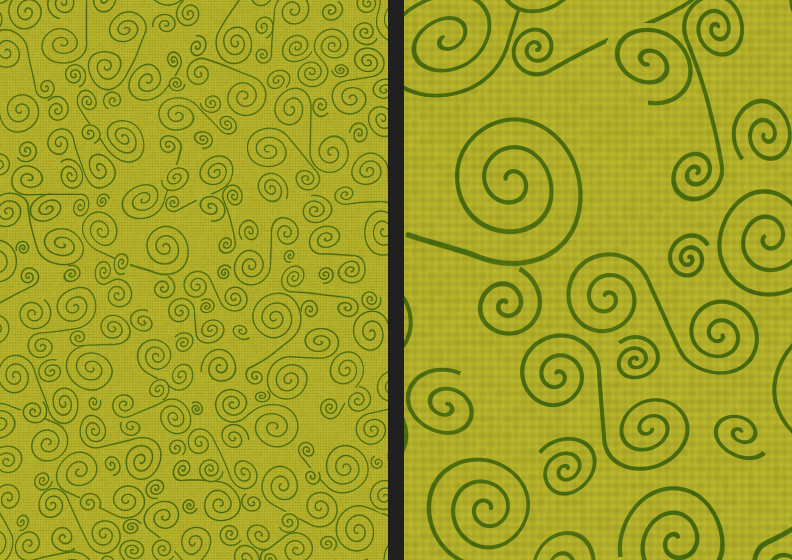
Left, the full canvas; right, a detail of the centre.
Reproduce this pattern procedurally as a Shadertoy shader.

```glsl
// Thin green spirals, packed closely and linked by tangent curves, on woven olive cloth.
#define ROWS 12.2        // spiral cells per canvas height
#define JITTER 0.44      // scatter of spiral centres, in cells
#define MAX_RADIUS 0.78  // largest spiral, in cells
#define MIN_FILLER 0.15  // smallest spiral placed in a gap, in cells
#define LINE 0.00122     // half line width, in canvas heights
#define WOBBLE 0.21      // hand-drawn distortion, in cells
#define THREADS 200.0    // cloth threads per canvas height
#define C_LINKS 0.25     // share of links that do not cross over
#define CLOTH vec3(0.688, 0.677, 0.162)
#define INK vec3(0.26, 0.4, 0.048)

const float TAU = 6.2831853;

struct Disc { vec2 centre; float weight, radius, next; };
Disc discs[81];  // 9 by 9 cells around the current one

vec3 hash(vec2 p) {
    vec3 q = fract((p + 17.5).xyx * vec3(0.1031, 0.1030, 0.0973));
    q += dot(q, q.yxz + 33.33);
    return fract((q.xxy + q.yzz) * q.zyx);
}

vec3 noise(vec2 p) {
    vec2 i = floor(p), f = fract(p);
    f = f * f * f * (f * (f * 6.0 - 15.0) + 10.0);
    return mix(mix(hash(i), hash(i + vec2(1, 0)), f.x),
               mix(hash(i + vec2(0, 1)), hash(i + vec2(1, 1)), f.x), f.y);
}

// Scatter discs, then grow each by its weighted share of the free gaps
void packDiscs(vec2 home) {
    for (int i = 0; i < 81; i++) {
        vec2 cell = home + vec2(i % 9 - 4, i / 9 - 4);
        vec3 h = hash(cell);
        discs[i] = Disc(cell + 0.5 + JITTER * (h.xy - 0.5), mix(0.32, 1.4, h.z), 0.0, 0.0);
    }
    for (int margin = 1; margin < 3; margin++) {
        for (int i = 0; i < 81; i++) {
            ivec2 at = abs(ivec2(i % 9 - 4, i / 9 - 4));
            if (max(at.x, at.y) > 4 - margin) continue;
            Disc a = discs[i];
            float room = MAX_RADIUS - a.radius;
            for (int k = 0; k < 9; k++) {
                if (k == 4) continue;
                Disc b = discs[i + k % 3 - 1 + 9 * (k / 3 - 1)];
                float gap = distance(a.centre, b.centre) * 0.96 - a.radius - b.radius;
                room = min(room, gap * a.weight / (a.weight + b.weight));
            }
            discs[i].next = a.radius + max(room, 0.0);
        }
        for (int i = 0; i < 81; i++) discs[i].radius = discs[i].next;
    }
}

float segment(vec2 p, vec2 a, vec2 b) {
    vec2 ab = b - a;
    return distance(p, a + ab * clamp(dot(p - a, ab) / max(dot(ab, ab), 1e-6), 0.0, 1.0));
}

// Relative radius along the spiral: small at the core, level at the outer end
float profile(float t) {
    float ease = max(t - 0.9, 0.0);
    return mix(0.08, 1.0, pow(max(t - 5.0 * ease * ease, 0.0) / 0.95, 1.15));
}

float spiral(vec2 p, float radius, float endAngle, float turn, float variety) {
    float rho = length(p), total = TAU * (1.3 + 0.6 * variety + 2.0 * radius);
    float first = mod(turn * (atan(p.y, p.x) - endAngle), TAU);
    float coreAngle = endAngle + turn * total;
    float d = distance(p, 0.08 * radius * vec2(cos(coreAngle), sin(coreAngle)));
    for (int k = 0; k < 4; k++) {
        float phi = first + TAU * float(k);
        if (phi > total) break;
        float r = radius * profile(1.0 - phi / total);
        float slope = 0.95 * radius / (total * r);
        d = min(d, abs(rho - r) / sqrt(1.0 + slope * slope));
    }
    return d;
}

// Distance to the drawn lines, in cells
float scrolls(vec2 p) {
    vec2 home = floor(p);
    float curls = 9.0, links = 9.0, outside = 9.0;
    packDiscs(home);
    for (int k = 0; k < 9; k++) {
        // Pair the cells of each 2 by 2 block along one axis
        ivec2 at = ivec2(k % 3 - 1, k / 3 - 1);
        vec2 cell = home + vec2(at), block = floor(cell * 0.5);
        bool across = hash(block + 91.0).x < 0.5;
        vec2 axis = across ? vec2(1, 0) : vec2(0, 1);
        float way = dot(cell - 2.0 * block, axis) < 0.5 ? 1.0 : -1.0;
        int index = 40 + at.x + 9 * at.y;
        Disc a = discs[index], b = discs[index + int(way) * (across ? 1 : 9)];
        vec3 pairHash = hash((way > 0.0 ? cell : cell - axis) + 43.0);
        float crossing = pairHash.x < C_LINKS ? -1.0 : 1.0;
        float turn = (pairHash.y < 0.5 ? -1.0 : 1.0) * (way > 0.0 ? 1.0 : crossing);

        // Common tangent of both discs
        vec2 ab = b.centre - a.centre;
        float lean = acos(clamp((a.radius + crossing * b.radius) / length(ab), -1.0, 1.0));
        float angle = atan(ab.y, ab.x) + turn * lean;
        vec2 normal = vec2(cos(angle), sin(angle));
        links = min(links, segment(p, a.centre + a.radius * normal,
                                   b.centre - crossing * b.radius * normal));
        curls = min(curls, spiral(p - a.centre, a.radius, angle, turn, hash(cell + 7.0).y));
        outside = min(outside, distance(p, a.centre) - a.radius);
    }
    // Small spirals in the gaps between four discs
    for (int k = 0; k < 4; k++) {
        int corner = 40 + k % 2 + 9 * (k / 2);
        vec2 middle = vec2(0), gap = vec2(0);
        for (int j = 0; j < 4; j++) middle += 0.25 * discs[corner - j % 2 - 9 * (j / 2)].centre;
        for (int j = 0; j < 4; j++) {
            Disc a = discs[corner - j % 2 - 9 * (j / 2)];
            gap += 0.25 * (a.centre + a.radius * normalize(middle - a.centre));
        }
        float radius = 0.4;
        for (int j = 0; j < 4; j++) {
            Disc a = discs[corner - j % 2 - 9 * (j / 2)];
            radius = min(radius, 0.95 * (distance(gap, a.centre) - a.radius));
        }
        if (radius < MIN_FILLER) continue;
        vec3 h = hash(home + vec2(k % 2, k / 2) + 131.0);
        curls = min(curls, spiral(p - gap, radius, h.x * TAU, h.y < 0.5 ? -1.0 : 1.0, h.z));
        outside = min(outside, distance(p, gap) - radius);
    }
    // Links stop where another spiral lies in their way
    return min(curls, outside > -LINE * ROWS ? links : 9.0);
}

void mainImage(out vec4 fragColor, in vec2 fragCoord) {
    vec2 uv = fragCoord / iResolution.y;
    vec2 p = mat2(0.86, 0.51, -0.51, 0.86) * uv * ROWS + 30.0;
    p += WOBBLE * (noise(p * 0.85 + 5.0).xy - 0.5);

    // Woven cloth with uneven threads
    vec2 thread = uv * THREADS, rib = cos(TAU * thread);
    float weave = 0.026 * rib.x + 0.034 * rib.y + 0.04 * (hash(floor(thread)).x - 0.5);

    // Ink of slightly varying strength
    float soft = 0.72 / iResolution.y;
    float ink = 1.0 - smoothstep(LINE - soft, LINE + soft, scrolls(p) / ROWS);
    ink *= 0.86 + 0.14 * noise(uv * 12.0 + 3.0).x;
    fragColor = vec4(mix(CLOTH, INK, ink) * (1.0 + weave), 1.0);
}
```
